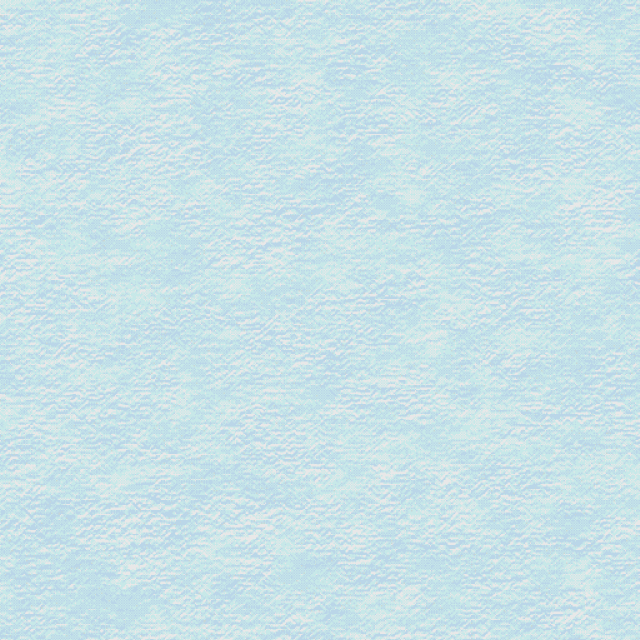
Write a WebGL 2 fragment shader that draws this texture.

```glsl
#version 300 es
precision highp float;
// Pale blue wrinkled paper, finely embossed and dithered to a few flat tones.

uniform vec2 u_resolution;
out vec4 fragColor;

float hash(vec2 p) {
    vec3 q = fract(vec3(p.xyx) * vec3(0.1031, 0.1030, 0.0973));
    q += dot(q, q.yzx + 33.33);
    return fract((q.x + q.y) * q.z);
}

// Value noise centred on zero.
float noise(vec2 p) {
    vec2 i = floor(p);
    vec2 f = fract(p);
    f = f * f * (3.0 - 2.0 * f);
    float low = mix(hash(i), hash(i + vec2(1, 0)), f.x);
    float high = mix(hash(i + vec2(0, 1)), hash(i + vec2(1, 1)), f.x);
    return mix(low, high, f.y) - 0.5;
}

// Noise drawn out into short strokes along an angle.
float strokes(vec2 p, float angle, vec2 frequency, float seed) {
    vec2 along = vec2(cos(angle), sin(angle));
    vec2 q = vec2(dot(p, along), dot(p, vec2(-along.y, along.x)));
    return noise(q * frequency + seed);
}

// Faint cloudy patches, wider than tall.
float clouds(vec2 p) {
    return 0.18 * noise(p * vec2(11.0, 17.0) + 7.0)
         + 0.28 * noise(p * vec2(25.0, 42.0) + 31.0)
         + 0.26 * noise(p * vec2(62.0, 115.0) + 83.0);
}

// Height of the crossing creases.
float creases(vec2 p) {
    return 0.85 * strokes(p, 0.0, vec2(62.0, 260.0), 140.0)
         + 0.75 * strokes(p, 0.7, vec2(85.0, 270.0), 260.0)
         + 0.75 * strokes(p, -0.7, vec2(85.0, 270.0), 390.0);
}

// Creases lit from above, with a depth that varies over the sheet.
float emboss(vec2 p) {
    vec2 bend = vec2(noise(p * 70.0 + 11.0), noise(p * 70.0 + 57.0));
    vec2 q = p + 0.003 * bend;
    float slope = creases(q) - creases(q + vec2(-0.0006, 0.0021));
    return slope * (1.0 + 1.7 * noise(p * vec2(20.0, 34.0) + 203.0));
}

vec3 paper(vec2 uv) {
    vec2 cell = floor(uv * 512.0);
    vec2 p = (cell + 0.5) / 512.0;

    // Checkered dither with a little random grain.
    float checker = mod(cell.x + cell.y, 2.0) - 0.5;
    float grain = hash(cell + 611.0) - 0.5;
    float tone = clouds(p) + emboss(p) + 0.28 * checker + 0.15 * grain;

    vec3 color = vec3(0.78, 0.91, 0.91);
    if (tone > 0.25) color = vec3(0.91);
    if (tone < -0.135) {
        bool dull = hash(cell + 907.0) > 0.97;
        color = dull ? vec3(0.78, 0.84, 0.84) : vec3(0.73, 0.84, 0.91);
    }
    return color;
}

void main() {
    // Four samples per pixel smooth the cell edges.
    vec3 sum = vec3(0.0);
    for (int i = 0; i < 4; i++) {
        vec2 offset = vec2(i % 2, i / 2) * 0.5 - 0.25;
        sum += paper((gl_FragCoord.xy + offset) / u_resolution);
    }
    fragColor = vec4(sum / 4.0, 1.0);
}
```
